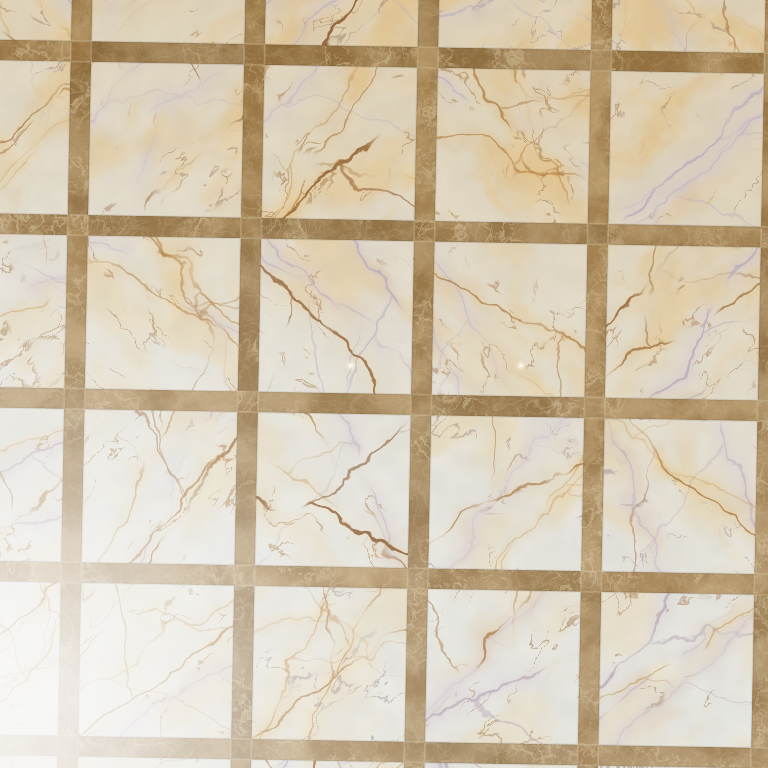
Write a Shadertoy shader that draws this texture.

```glsl
// Cream veined marble tiles framed by brown marble strips, with glare from the lower left.

const vec2 PITCH = vec2(0.2258, 0.2262);   // tile spacing
const float STRIP_HALF = 0.059;            // half strip width, in tiles
const vec3 CREAM_COOL = vec3(0.905, 0.903, 0.880);
const vec3 CREAM_WARM = vec3(0.875, 0.825, 0.725);
const vec3 BROWN_DARK = vec3(0.56, 0.425, 0.235);
const vec3 BROWN_MID = vec3(0.67, 0.55, 0.37);
const vec3 BROWN_VEIN = vec3(0.81, 0.73, 0.57);
const vec3 OCHRE = vec3(0.76, 0.55, 0.28);
const vec3 RUST = vec3(0.52, 0.33, 0.16);
const vec3 LILAC = vec3(0.74, 0.69, 0.74);
const vec3 GLARE = vec3(0.98, 0.98, 0.98);

float hash(vec2 p) {
    return fract(sin(dot(p, vec2(127.1, 311.7))) * 43758.5);
}

float noise(vec2 p) {
    vec2 i = floor(p), f = fract(p);
    f = f * f * (3.0 - 2.0 * f);
    return mix(mix(hash(i), hash(i + vec2(1, 0)), f.x),
               mix(hash(i + vec2(0, 1)), hash(i + vec2(1, 1)), f.x), f.y);
}

float fbm(vec2 p) {
    float sum = 0.0, amp = 0.5;
    for (int i = 0; i < 5; i++) {
        sum += amp * noise(p);
        p = mat2(1.6, 1.2, -1.2, 1.6) * p + 3.7;
        amp *= 0.5;
    }
    return sum;
}

vec2 direction(float angle) {
    return vec2(cos(angle), sin(angle));
}

float cross2(vec2 a, vec2 b) {
    return a.x * b.y - a.y * b.x;
}

float stroke(float d, float width, float px) {
    return 1.0 - smoothstep(width, width + 1.3 * px, abs(d));
}

// Tile: warm clouds, hair cracks, then branching veins
vec3 creamMarble(vec2 p, vec2 id, vec3 base, float warmth, float px) {
    vec2 seed = id * 17.3 + 5.0;
    vec2 q = p + 0.24 * (vec2(fbm(p * 3.5 + seed), fbm(p * 3.5 + seed + 41.0)) - 0.48);
    float lean = hash(id + 2.3) < 0.5 ? -0.78 : 0.78;
    vec2 along = direction(lean);
    vec2 grain = vec2(dot(q, along), cross2(along, q));

    vec3 col = base * (0.985 + 0.05 * (fbm(p * 9.0 + seed) - 0.4));
    float cloud = smoothstep(0.40, 0.72, fbm(grain * vec2(2.2, 4.5) + seed));
    col = mix(col, col * vec3(1.01, 0.935, 0.79), cloud * mix(0.4, 0.9, warmth));

    float crack = abs(fbm(grain * vec2(3.5, 8.0) + seed + 9.0) - 0.48);
    float patches = smoothstep(0.50, 0.72, noise(p * 7.0 + seed));
    col = mix(col, mix(OCHRE, LILAC, hash(id + 8.1)) * 0.88,
              0.6 * patches * smoothstep(max(0.022, 2.0 * px), 0.0, crack));

    for (int i = 0; i < 4; i++) {
        vec2 key = id + float(i) * vec2(13.7, 5.9);
        vec2 origin = 0.7 * (vec2(hash(key + 1.1), hash(key + 3.3)) - 0.5);
        float angle = lean + 0.9 * (hash(key + 4.7) - 0.5);
        float kind = hash(key + 6.1), power = hash(key + 7.9);
        vec2 r = q - origin, d = direction(angle);
        vec2 b = direction(angle + (kind < 0.5 ? 1.0 : -1.1));
        float across = cross2(d, r), width = 0.0005 + 0.004 * power * power;
        float fade = smoothstep(0.22, 0.55, noise(p * 4.0 + key * 3.1));
        float branch = stroke(cross2(b, r), width * 0.6, px) * step(0.0, dot(b, r));
        float vein = max(stroke(across, width, px), 0.7 * branch) * fade;
        vec3 tint = kind < 0.35 ? LILAC : mix(OCHRE, RUST, power * power);
        float halo = exp(-abs(across) * 22.0) * fade * 0.35;
        col = mix(col, kind < 0.35 ? LILAC * 1.1 : col * vec3(1.0, 0.93, 0.77), halo);
        col = mix(col, tint, vein * (0.2 + 0.7 * power));
    }
    return col;
}

// Strip: mottled brown crossed by a fine pale network
vec3 brownMarble(vec2 g, vec2 id) {
    vec2 p = g + id * 7.31;
    vec2 q = p + 0.09 * vec2(fbm(p * 8.0), fbm(p * 8.0 + 23.0));
    float coarse = 1.0 - smoothstep(0.0, 0.045, abs(fbm(q * 9.0) - 0.48));
    float fine = 1.0 - smoothstep(0.0, 0.07, abs(fbm(q * 23.0 + 11.0) - 0.48));
    vec3 col = mix(BROWN_DARK, BROWN_MID, smoothstep(0.25, 0.7, fbm(p * 5.0)));
    col *= 0.96 + 0.10 * hash(id + 0.7);
    float pale = smoothstep(0.3, 0.75, noise(p * 5.0 + 19.0));
    return mix(col, BROWN_VEIN, max(coarse * 0.6, fine * 0.35) * (0.35 + 0.65 * pale));
}

void mainImage(out vec4 fragColor, in vec2 fragCoord) {
    vec2 uv = fragCoord / iResolution.xy;
    float px = 1.0 / (PITCH.y * min(iResolution.x, iResolution.y));

    // Slightly skewed grid, strips centred on whole numbers, rows counted downward
    float down = 1.0 - uv.y;
    vec2 g = vec2(uv.x + 0.019 * down - 0.1068, down - 0.0175 * uv.x - 0.0651) / PITCH;
    vec2 node = floor(g + 0.5), cell = floor(g);
    vec2 edge = abs(g - node) - STRIP_HALF;

    float warmth = smoothstep(0.2, 1.05, uv.y + 0.3 * (uv.x - 0.5));
    vec3 base = mix(CREAM_COOL, CREAM_WARM, warmth);
    vec3 tile = creamMarble(g - cell - 0.5, cell, base, warmth, px);

    // Each strip piece and crossing square has its own stone and a thin joint
    vec2 piece = mix(2.0 * node, 2.0 * cell + 1.0, step(0.0, edge));
    vec3 strip = brownMarble(g, piece);
    strip = mix(strip, BROWN_VEIN, 0.4 * stroke(max(edge.x, edge.y), 0.001, px));
    strip = mix(strip, GLARE, 0.16 * down);

    float inside = min(edge.x, edge.y);
    vec3 col = mix(strip, tile, smoothstep(-0.6 * px, 0.6 * px, inside));
    col *= 1.0 - 0.07 * stroke(inside, 0.002, px);

    // Broad window glare and small lamp reflections
    vec2 fromGlare = uv - vec2(0.0, 0.08);
    col = mix(col, GLARE, 0.88 * exp(-7.5 * dot(fromGlare, fromGlare)));
    for (int i = 0; i < 2; i++) {
        vec2 r = uv - vec2(0.457 + 0.221 * float(i), 0.524);
        col = mix(col, vec3(1.0, 0.99, 0.94), 0.9 * exp(-dot(r, r) * 55000.0));
    }
    fragColor = vec4(clamp(col, 0.0, 1.0), 1.0);
}
```
